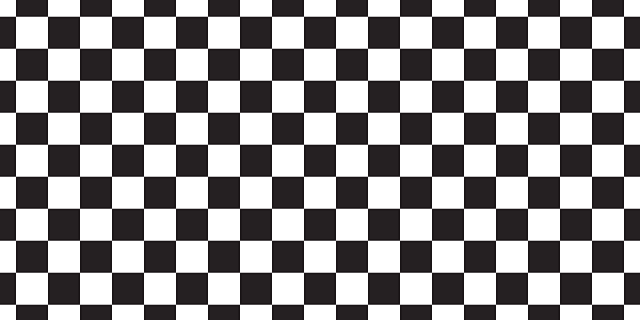
Reproduce this pattern procedurally as a Shadertoy shader.

```glsl
// Checkerboard of near-black and white squares, shifted by about half a cell.
// Each axis gives a box-filtered +1/-1 square wave; their product is the
// checker. Even cell counts both ways make the canvas tile without a seam.

#define CELLS vec2(20.0, 10.0)       // squares across and down, both even
#define SHIFT vec2(0.5, 0.523)       // grid offset, in cells
#define PAPER vec3(1.0)
#define INK vec3(0.145, 0.126, 0.132)
#define RIM_INK vec3(0.09, 0.07, 0.08)
#define RIM_WIDTH 0.05               // darker edge of the ink, in cells

// Distance to the nearest cell boundary on each axis, in cells
vec2 edgeDistance(vec2 p) {
    return 0.5 - abs(fract(p) - 0.5);
}

// +1 in even cells, -1 in odd cells, with a ramp one pixel wide between
vec2 squareWave(vec2 p, vec2 pixel) {
    vec2 parity = 1.0 - 2.0 * mod(floor(p), 2.0);
    return parity * clamp(2.0 * edgeDistance(p) / pixel, 0.0, 1.0);
}

void mainImage(out vec4 fragColor, in vec2 fragCoord) {
    vec2 pixel = CELLS / iResolution.xy;
    vec2 p = fragCoord * pixel + SHIFT;

    // Ink coverage of the checker
    vec2 wave = squareWave(p, pixel);
    float coverage = 0.5 - 0.5 * wave.x * wave.y;

    // Slightly deeper ink along the square borders
    vec2 inner = clamp((edgeDistance(p) - RIM_WIDTH) / pixel + 0.5, 0.0, 1.0);
    vec3 ink = mix(RIM_INK, INK, inner.x * inner.y);

    fragColor = vec4(mix(PAPER, ink, coverage), 1.0);
}
```
